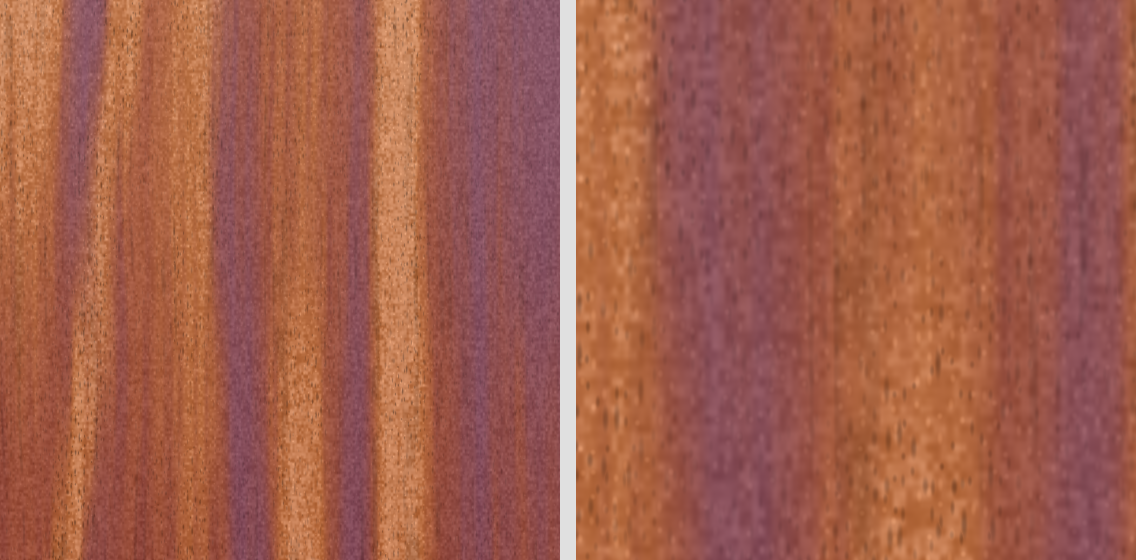
Left, the full canvas; right, a detail of the centre.
This texture is drawn by a Shadertoy shader. Its source:

```glsl
// Polished ribbon-striped hardwood: soft vertical bands of orange and violet
// drift over a red-brown base, overlaid with long streaks, hairlines, fine
// speckled grain, short dark pores and pale flecks.

const vec3 DARK_RED  = vec3(0.53, 0.26, 0.23);
const vec3 RED_BROWN = vec3(0.63, 0.335, 0.235);
const vec3 ORANGE    = vec3(0.72, 0.425, 0.24);
const vec3 PEACH     = vec3(0.81, 0.55, 0.39);
const vec3 ROSE      = vec3(0.565, 0.305, 0.285);
const vec3 VIOLET    = vec3(0.51, 0.305, 0.375);

const float BAND_WOBBLE     = 0.012;
const float STREAK_STRENGTH = 0.50;
const float GRAIN_STRENGTH  = 0.15;
const float PORE_STRENGTH   = 0.27;
const float FLECK_STRENGTH  = 0.08;
const float HAIR_STRENGTH   = 0.11;

// Bands: x at the bottom, x at the top, half width
const int LIGHT_COUNT = 7;
const int BAND_COUNT = 14;
const vec3 BAND_SHAPE[BAND_COUNT] = vec3[](
    vec3(0.02, 0.04, 0.085), vec3(0.125, 0.22, 0.036), vec3(0.35, 0.365, 0.042),
    vec3(0.55, 0.55, 0.042), vec3(0.72, 0.715, 0.044), vec3(0.28, 0.31, 0.035),
    vec3(0.51, 0.48, 0.025),
    vec3(0.12, 0.155, 0.034), vec3(0.45, 0.415, 0.044), vec3(0.63, 0.645, 0.036),
    vec3(1.00, 1.00, 0.135), vec3(0.862, 0.855, 0.014), vec3(0.18, 0.25, 0.045),
    vec3(0.83, 0.82, 0.055));
// Strength at the bottom and at the top
const vec2 BAND_STRENGTH[BAND_COUNT] = vec2[](
    vec2(-0.15, 1.05), vec2(0.85, 0.80), vec2(0.55, 1.00),
    vec2(0.90, 0.55), vec2(1.00, 1.20), vec2(0.15, 0.30),
    vec2(0.25, 0.25),
    vec2(-0.3, 1.25), vec2(0.90, 0.55), vec2(0.75, 0.55),
    vec2(0.55, 1.05), vec2(0.30, 0.20), vec2(0.50, 0.05),
    vec2(0.35, 0.45));

float hash(vec2 p) {
    vec3 q = fract(vec3(p.xyx) * 0.1031);
    q += dot(q, q.yzx + 33.33);
    return fract((q.x + q.y) * q.z);
}

float noise(vec2 p) {
    vec2 cell = floor(p), f = fract(p);
    f = f * f * (3.0 - 2.0 * f);
    return mix(mix(hash(cell), hash(cell + vec2(1, 0)), f.x),
               mix(hash(cell + vec2(0, 1)), hash(cell + vec2(1, 1)), f.x), f.y);
}

// Total light (x) and violet (y) band cover at a point
vec2 bandCover(vec2 p) {
    vec2 cover = vec2(0.0);
    for (int i = 0; i < BAND_COUNT; i++) {
        vec3 shape = BAND_SHAPE[i];
        float centre = mix(shape.x, shape.y, p.y);
        float strength = max(mix(BAND_STRENGTH[i].x, BAND_STRENGTH[i].y, p.y), 0.0);
        float amount = strength * smoothstep(1.75, 0.15, abs(p.x - centre) / shape.z);
        if (i < LIGHT_COUNT) cover.x += amount;
        else cover.y += amount;
    }
    return cover;
}

// Short vertical dashes, one candidate per jittered cell
float dashes(vec2 p, vec2 density, float seed) {
    vec2 q = p * density;
    q.y += hash(vec2(floor(q.x), seed)) * 7.0;
    vec2 id = floor(q) + seed;
    vec2 centre = vec2(0.35 + 0.3 * hash(id), 0.4 + 0.2 * hash(id + 5.3));
    vec2 d = (fract(q) - centre) / vec2(0.34, 0.18 + 0.22 * hash(id + 9.1));
    return smoothstep(1.0, 0.1, length(d)) * step(0.6, hash(id + 17.7));
}

void mainImage(out vec4 fragColor, in vec2 fragCoord) {
    vec2 uv = fragCoord / iResolution.xy;

    // Bands that wander slightly along their length
    vec2 p = uv;
    p.x += BAND_WOBBLE * (noise(vec2(uv.x * 5.0, uv.y * 3.0)) - 0.5);
    vec2 cover = bandCover(p);

    // Long streaks, fine speckle and sparse broken hairlines
    float streak = 0.55 * noise(vec2(p.x * 42.0, uv.y * 1.4))
                 + 0.45 * noise(vec2(p.x * 105.0 + 31.0, uv.y * 3.5)) - 0.5;
    float grain = 0.55 * noise(uv * vec2(250.0, 180.0))
                + 0.25 * noise(uv * vec2(170.0, 50.0) + 71.0)
                + 0.20 * noise(uv * vec2(90.0, 250.0) + 13.0) - 0.5;
    float hair = smoothstep(0.66, 0.95, noise(vec2(p.x * 130.0 + 7.0, uv.y * 2.0)))
               * smoothstep(0.3, 0.7, noise(vec2(p.x * 60.0, uv.y * 16.0 + 3.0)));
    float light = clamp(cover.x + STREAK_STRENGTH * streak, 0.0, 1.3);
    float violet = clamp(cover.y - 0.8 * STREAK_STRENGTH * streak, 0.0, 1.0);

    // Wood colour from base, light and violet layers
    vec3 color = mix(DARK_RED, RED_BROWN, clamp(0.60 + 0.35 * uv.y + 1.1 * streak, 0.0, 1.0));
    color = mix(color, ORANGE, smoothstep(0.0, 0.85, light));
    float glow = smoothstep(0.55, 1.3, light + 0.8 * grain + 0.3 * streak);
    color = mix(color, PEACH, 0.8 * glow);
    vec3 cool = mix(ROSE, VIOLET, smoothstep(0.35, 1.0, violet));
    color = mix(color, cool, 0.95 * smoothstep(0.05, 0.7, violet) * (1.0 - 0.5 * min(light, 1.0)));

    // Pores crowd in patches; pale flecks follow the light bands
    float warmth = min(light, 1.0);
    float patchiness = 0.5 + 0.7 * smoothstep(0.2, 0.8, noise(uv * vec2(28.0, 7.0) + 5.0));
    float pore = max(dashes(uv, vec2(130.0, 32.0), 3.0), 0.8 * dashes(uv, vec2(175.0, 58.0), 41.0));
    float fleck = dashes(uv, vec2(150.0, 75.0), 83.0);
    color *= 1.0 - PORE_STRENGTH * pore * (0.35 + 0.65 * warmth) * patchiness;
    color *= 1.0 - HAIR_STRENGTH * hair;
    color += FLECK_STRENGTH * fleck * (0.4 + 0.6 * warmth) * vec3(1.0, 0.95, 0.85);

    // Speckle and a paler sheen toward the top
    color += GRAIN_STRENGTH * grain * vec3(1.0, 0.95, 0.95);
    color += mix(vec3(-0.005, -0.015, -0.01), vec3(0.025, 0.035, 0.04), uv.y);

    fragColor = vec4(clamp(color, 0.0, 1.0), 1.0);
}
```
